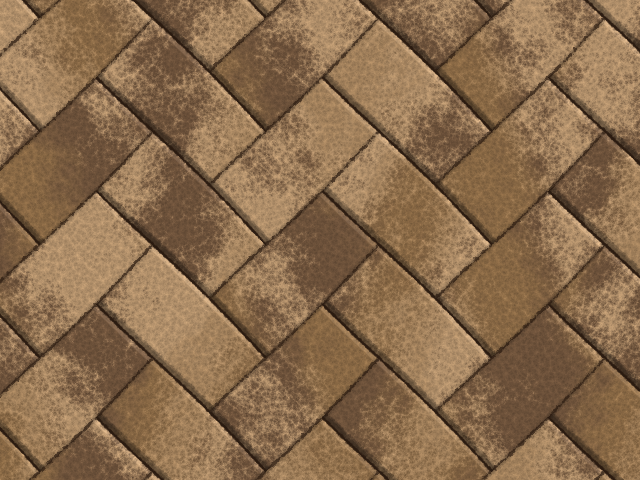
A Shadertoy shader for this texture:

```glsl
vec2 hash2(vec2 p) {
    vec2 k = vec2(dot(p, vec2(127.1, 311.7)), dot(p, vec2(269.5, 183.3)));
    return fract(sin(k) * 43758.5);
}

// Distance to the nearest scattered point
float cellular(vec2 p) {
    vec2 cell = floor(p), f = p - cell;
    float nearest = 2.0;
    for (int y = -1; y <= 1; y++)
    for (int x = -1; x <= 1; x++) {
        vec2 o = vec2(x, y);
        vec2 d = o + hash2(cell + o) - f;
        nearest = min(nearest, dot(d, d));
    }
    return sqrt(nearest);
}

// Layered cellular noise, averaging about 0.42
float cloud(vec2 p) {
    float sum = 0.0, amp = 0.5;
    for (int i = 0; i < 4; i++) {
        sum += amp * cellular(p);
        p = mat2(1.6, 1.3, -1.3, 1.6) * p + 7.3;
        amp *= 0.62;
    }
    return sum / 1.12;
}

// Concrete face: umber and ochre body with speckled drifts of sand
vec3 pavingColor(vec2 local, vec2 rnd, float grain) {
    const vec3 umber = vec3(0.42, 0.315, 0.225);
    const vec3 ochre = vec3(0.53, 0.405, 0.265);
    const vec3 sand = vec3(0.685, 0.555, 0.41);

    float patches = cloud(local * vec2(2.1, 1.6) + 19.0 * rnd) - 0.42;
    float tone = 0.75 * (rnd.x - 0.5) + 1.1 * patches
               + 0.32 * sin(2.6 * local.x + 0.5 * local.y + 6.28 * rnd.y);
    float stain = sin(1.9 * local.x + 0.8 * local.y + 17.0 * rnd.x) + 2.0 * patches;
    float light = smoothstep(-0.3, 0.38, tone + 0.75 * (grain - 0.42));

    vec3 body = mix(umber, ochre, smoothstep(-0.6, 0.9, stain));
    vec3 top = mix(sand, ochre, 0.4 * smoothstep(0.1, 1.1, stain));
    return mix(body, top, light);
}

void mainImage(out vec4 fragColor, in vec2 fragCoord) {
    // Diagonal grid: x runs down-right, y runs up-right, with a slight sway
    vec2 q = (fragCoord / iResolution.y - vec2(0.2, 0.838)) / vec2(0.2354, 0.2361);
    q.y -= 0.05 * pow(sin(1.5708 * q.x), 2.0);
    vec2 grid = vec2(q.x - q.y, q.x + q.y);
    float px = 5.0 / iResolution.y;

    // Herringbone: each diagonal run of four cells holds two crossed bricks
    vec2 cell = floor(grid);
    float k = mod(cell.x + cell.y, 4.0);
    bool rising = k > 1.5;
    vec2 origin = cell - (rising ? vec2(0.0, k - 2.0) : vec2(k, 0.0));
    vec2 size = rising ? vec2(1.0, 2.0) : vec2(2.0, 1.0);
    vec2 rel = grid - origin;
    vec2 rnd = hash2(origin + 3.7);

    // Face with fine grain
    float grain = cloud(grid * 15.0);
    vec3 color = pavingColor(rising ? rel.yx : rel, rnd, grain);
    color *= 0.8 + 0.48 * grain;

    // Bevels: shaded on the lower left, lit on the upper right
    float wobble = 0.025 * (grain - 0.42);
    vec2 lo = rel + wobble, hi = size - rel + wobble;
    float side = min(lo.x, hi.x);
    color *= 1.0 - 0.38 * smoothstep(0.085, 0.06, lo.y);
    color *= 1.0 - 0.22 * smoothstep(0.02, 0.0, abs(lo.y - 0.082));
    color = mix(color, color * 1.08 + 0.06, smoothstep(0.07, 0.05, hi.y));
    color *= 1.0 - 0.14 * smoothstep(0.05, 0.01, side);

    // Joints: deep along the bevels, thin and crumbling across them
    float deep = min(lo.y - 0.024, hi.y - 0.01);
    float thin = side - 0.012 - 0.12 * (grain - 0.42);
    float joint = max(0.95 * smoothstep(px, -px, deep),
                      0.72 * smoothstep(px, -px, thin));
    color = mix(color, vec3(0.16, 0.1, 0.06), joint);

    fragColor = vec4(color, 1.0);
}
```
